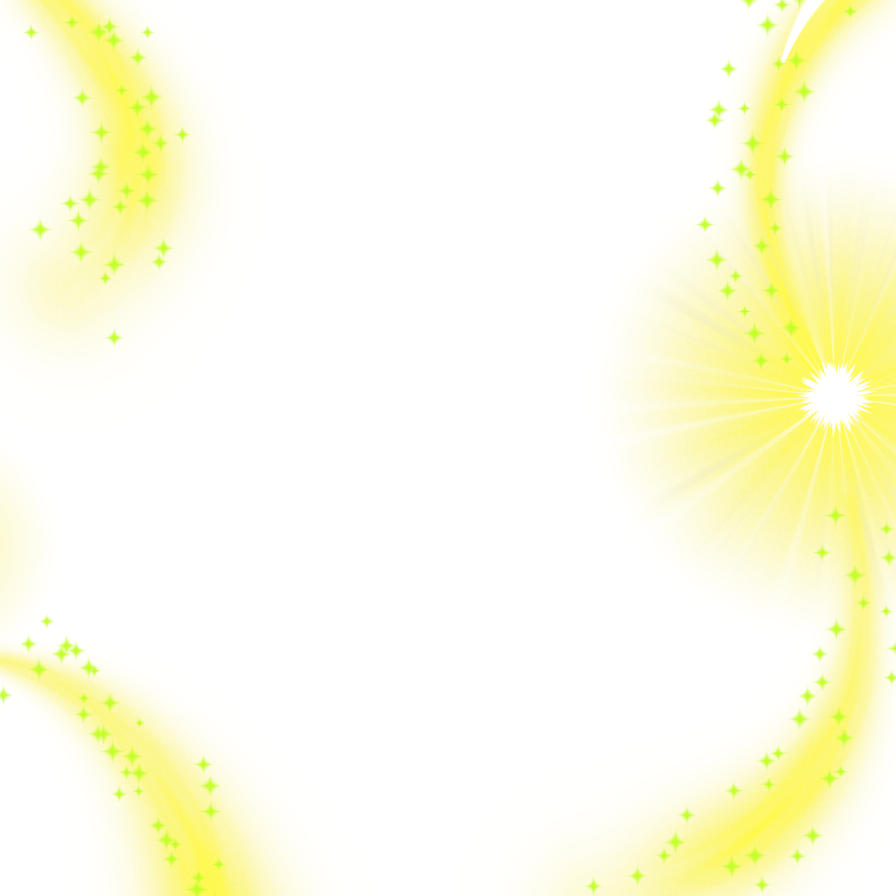
Give the GLSL for this background, as a WebGL 1 fragment shader.

```glsl
precision highp float;
// Yellow light trails, a rayed sun and green sparkles on a white ground.
// Trails are soft bands around quadratic curves, sparkles are hashed along
// those curves, and the sun's rays are gradient noise taken over direction.
uniform vec2 u_resolution;

struct Curve { vec2 a, b, c; };

const vec3 YELLOW = vec3(1.0, 0.98, 0.27);
const vec3 SPARKLE = vec3(0.76, 1.0, 0.14);
const vec3 STREAK_SHADE = vec3(0.93, 0.92, 0.80);
const vec3 FAINT_SHADE = vec3(0.012, 0.02, 0.02);
const vec2 SUN_CENTER = vec2(0.932, 0.557);
const float SUN_RADIUS = 0.287;
const float SUN_CORE = 0.029;
const vec2 SIDE_GLOW_CENTER = vec2(-0.075, 0.39);
const float SIDE_GLOW_RADIUS = 0.155;
const float SPARKLE_SIZE = 0.0145;
const float GRAIN = 0.4;
const int CURVE_STEPS = 24;
const int SPARKLE_COUNT = 34;

float hash(float n) { return fract(sin(n * 12.9898) * 43758.547); }

vec2 gradient(vec2 cell) {
  float angle = 6.2832 * hash(dot(cell, vec2(1.0, 57.31)));
  return vec2(cos(angle), sin(angle));
}

float noise(vec2 p) {
  vec2 i = floor(p), f = fract(p);
  vec2 u = f * f * f * (f * (f * 6.0 - 15.0) + 10.0);
  vec2 e = vec2(1.0, 0.0);
  float low = mix(dot(gradient(i), f), dot(gradient(i + e), f - e), u.x);
  float high = mix(dot(gradient(i + e.yx), f - e.yx), dot(gradient(i + 1.0), f - 1.0), u.x);
  return mix(low, high, u.y);
}

vec2 curvePoint(Curve k, float t) {
  return mix(mix(k.a, k.b, t), mix(k.b, k.c, t), t);
}

// Signed distance to the curve, and the position along it from 0 to 1.
vec2 curveDistance(vec2 p, Curve k) {
  vec2 best = vec2(10.0, 0.0);
  vec2 start = k.a;
  for (int i = 0; i < CURVE_STEPS; i++) {
    vec2 end = curvePoint(k, float(i + 1) / float(CURVE_STEPS));
    vec2 along = end - start, q = p - start;
    float h = clamp(dot(q, along) / dot(along, along), 0.0, 1.0);
    float d = length(q - along * h);
    float side = along.x * q.y - along.y * q.x < 0.0 ? -1.0 : 1.0;
    if (d < abs(best.x)) best = vec2(d * side, (float(i) + h) / float(CURVE_STEPS));
    start = end;
  }
  return best;
}

// Bright core with lengthwise strands inside a wide faint band.
// levels: strength at the start, peak and end, then the peak's position.
float trail(vec2 p, Curve k, vec2 widths, vec4 levels) {
  vec2 dt = curveDistance(p, k);
  float across = dt.x / mix(widths.x, widths.y, dt.y);
  float strength = mix(mix(levels.x, levels.y, smoothstep(0.0, levels.w, dt.y)),
                       levels.z, smoothstep(levels.w, 1.0, dt.y));
  float strands = 1.0 + 0.45 * noise(vec2(across * 4.5, dt.y * 5.0));
  float s = across * across;
  float band = 0.6 * exp(-2.2 * s) * strands + 0.4 * exp(-0.85 * s);
  return clamp(strength * band, 0.0, 1.0);
}

// Four-pointed stars scattered to both sides of a curve.
float sparkles(vec2 p, Curve k, vec2 spreads, float shift, float seed) {
  float cover = 0.0;
  for (int i = 0; i < SPARKLE_COUNT; i++) {
    float id = seed + float(i) * 3.17;
    float t = (float(i) + hash(id)) / float(SPARKLE_COUNT);
    vec2 tangent = normalize(mix(k.b - k.a, k.c - k.b, t));
    float offset = shift + (2.0 * hash(id + 1.3) - 1.0) * mix(spreads.x, spreads.y, t);
    vec2 center = curvePoint(k, t) + vec2(-tangent.y, tangent.x) * offset;
    float size = SPARKLE_SIZE * mix(0.45, 1.0, sqrt(hash(id + 2.1)));
    vec2 q = pow(abs(p - center) / size + 0.0001, vec2(0.65));
    cover = max(cover, 1.0 - smoothstep(0.4, 1.15, q.x + q.y));
  }
  return cover;
}

void main() {
  vec2 p = gl_FragCoord.xy / u_resolution;
  Curve topLeft = Curve(vec2(0.052, 1.013), vec2(0.242, 0.814), vec2(0.078, 0.681));
  Curve lowLeft = Curve(vec2(-0.007, 0.264), vec2(0.182, 0.22), vec2(0.241, -0.029));
  Curve topRight = Curve(vec2(0.957, 1.02), vec2(0.78, 0.853), vec2(0.905, 0.596));
  Curve lowRight = Curve(vec2(0.948, 0.44), vec2(1.026, 0.088), vec2(0.664, -0.009));
  Curve highlight = Curve(vec2(0.917, 1.01), vec2(0.89, 0.976), vec2(0.874, 0.932));

  // Sun halo with pale rays, thin over broad.
  vec2 q = p - SUN_CENTER;
  float r = length(q);
  vec2 dir = q / max(r, 0.0001);
  float ray = smoothstep(0.05, 0.5, noise(dir * 13.0 + r));
  float halo = 0.86 * (1.0 - smoothstep(0.01, SUN_RADIUS, r));
  halo *= 1.0 - 0.3 * ray + 0.25 * noise(dir * 7.0 + 5.0);

  // Yellow light: each layer removes part of the remaining white.
  float white = 1.0 - halo;
  white *= 1.0 - trail(p, topLeft, vec2(0.034, 0.078), vec4(0.75, 0.85, 0.28, 0.5));
  white *= 1.0 - trail(p, lowLeft, vec2(0.012, 0.076), vec4(0.6, 0.62, 0.9, 0.5));
  white *= 1.0 - trail(p, topRight, vec2(0.038, 0.015), vec4(0.85, 0.8, 0.8, 0.5));
  white *= 1.0 - trail(p, lowRight, vec2(0.012, 0.076), vec4(0.5, 0.88, 0.22, 0.7));
  float sideGlow = length(p - SIDE_GLOW_CENTER) / SIDE_GLOW_RADIUS;
  white *= 1.0 - 0.35 * (1.0 - smoothstep(0.1, 1.0, sideGlow));
  float partial = white * (1.0 - white);
  white = clamp(white + GRAIN * noise(p * 260.0) * partial, 0.0, 1.0);
  vec3 color = mix(YELLOW, vec3(1.0), white) - 4.0 * partial * FAINT_SHADE;

  // Thin shaded streaks in the outer halo.
  float streak = smoothstep(0.1, 0.5, noise(dir * 17.0 + 7.0));
  streak *= smoothstep(0.06, 0.15, r) * (1.0 - smoothstep(0.16, 0.26, r));
  color = mix(color, STREAK_SHADE, 0.35 * streak);

  // White sliver on the upper ribbon.
  vec2 sliver = curveDistance(p, highlight);
  float sliverWidth = 0.011 * (1.0 - 0.75 * sliver.y);
  color = mix(color, vec3(1.0), 1.0 - smoothstep(0.6, 1.1, abs(sliver.x) / sliverWidth));

  // Sparkles along every trail.
  float stars = sparkles(p, topLeft, vec2(0.05, 0.09), 0.0, 2.0);
  stars = max(stars, sparkles(p, lowLeft, vec2(0.055), 0.008, 137.0));
  stars = max(stars, sparkles(p, topRight, vec2(0.08, 0.025), -0.03, 291.0));
  stars = max(stars, sparkles(p, lowRight, vec2(0.04, 0.06), 0.0, 433.0));
  color = mix(color, SPARKLE, 0.95 * stars);

  // Spiky white core.
  float spikes = SUN_CORE + 0.022 * noise(dir * 11.0 + 3.0);
  float core = 1.0 - smoothstep(spikes, spikes + 0.01, r);
  core = max(core, 0.85 * ray * exp(-r * r / 0.004));
  gl_FragColor = vec4(mix(color, vec3(1.0), core), 1.0);
}
```
